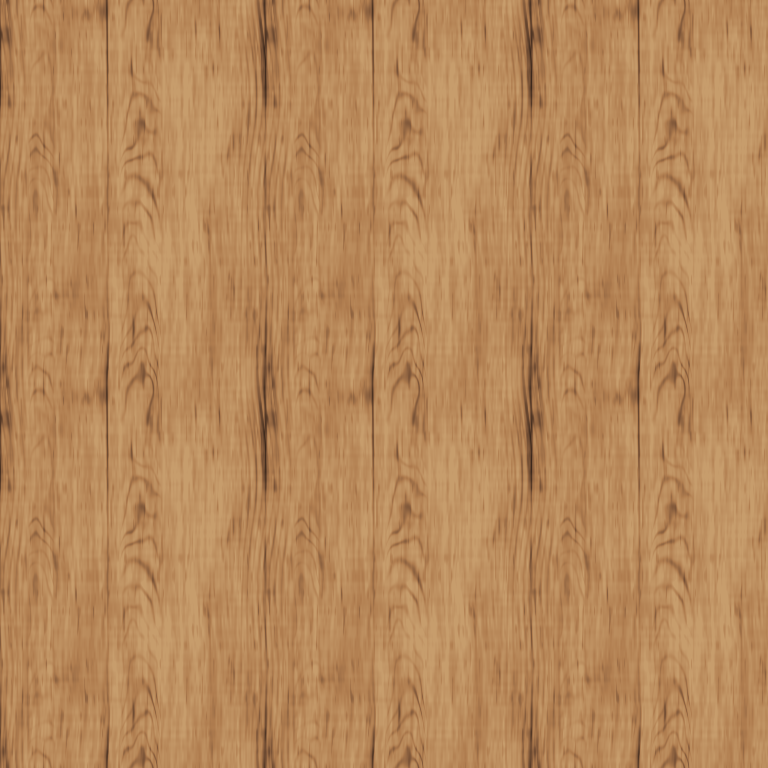
Write a WebGL 2 fragment shader that draws this texture.

```glsl
#version 300 es
precision highp float;

uniform vec2 u_resolution;
out vec4 outColor;

const float TAU = 6.2831853;
const vec2 REPEATS = vec2(2.89, 2.0);
const vec3 INK  = vec3(0.17, 0.11, 0.08);
const vec3 DEEP = vec3(0.51, 0.35, 0.23);
const vec3 TAN  = vec3(0.69, 0.49, 0.31);
const vec3 PALE = vec3(0.78, 0.615, 0.425);
const float BASE_TONE = 0.77;
const float FIBRE = 0.36;
const float CLOUD = 0.2;
const float STRAIGHT_LINES = 46.0;
const float ARCH_COUNT = 13.0;
const float ARCH_STEEPNESS = 22.0;
const int FLECKS = 18;

// Right edge and tone shift of each board in a tile
const float BOARD_EDGE[5] = float[](0.2, 0.405, 0.61, 0.79, 1.0);
const float BOARD_TONE[5] = float[](0.0, -0.05, 0.02, 0.05, 0.0);

// Soft stains and sharp cracks: centre, then half size
const vec4 STAINS[8] = vec4[](
    vec4(0.555, 0.88, 0.035, 0.06), vec4(0.55, 0.72, 0.035, 0.07),
    vec4(0.33, 0.97, 0.06, 0.025), vec4(0.23, 0.53, 0.025, 0.05),
    vec4(0.385, 0.05, 0.025, 0.11), vec4(0.25, 0.24, 0.05, 0.03),
    vec4(0.02, 0.9, 0.03, 0.19), vec4(0.8, 0.45, 0.03, 0.05));
const vec4 CRACKS[6] = vec4[](
    vec4(0.497, 0.14, 0.005, 0.03), vec4(0.497, 0.83, 0.004, 0.03),
    vec4(0.86, 0.6, 0.005, 0.025), vec4(0.735, 0.92, 0.004, 0.03),
    vec4(0.80, 0.82, 0.004, 0.025), vec4(0.405, 0.9, 0.004, 0.2));

float hash(vec2 p) {
    return fract(sin(dot(p, vec2(127.1, 311.7))) * 43758.5453);
}

// Value noise that wraps at the tile borders
float noise(vec2 t, vec2 cells, float seed) {
    vec2 q = t * cells;
    vec2 i = floor(q);
    vec2 f = fract(q);
    f = f * f * (3.0 - 2.0 * f);
    vec2 a = mod(i, cells) + seed;
    vec2 b = mod(i + 1.0, cells) + seed;
    return mix(mix(hash(a), hash(vec2(b.x, a.y)), f.x),
               mix(hash(vec2(a.x, b.y)), hash(b), f.x), f.y);
}

// Soft ellipse, wrapped around the tile
float spot(vec2 t, vec2 centre, vec2 size) {
    vec2 d = t - centre;
    d = (d - round(d)) / size;
    return exp(-dot(d, d));
}

float ringLine(float phase, float sharpness) {
    return pow(0.5 + 0.5 * cos(TAU * phase), sharpness);
}

// Nested arches along a vertical axis
float arches(vec2 t, float axis, float halfWidth, float seed) {
    float d = t.x - axis + 0.05 * (noise(t, vec2(3.0, 5.0), seed) - 0.5);
    float warp = 0.2 * noise(t, vec2(9.0, 6.0), seed + 3.0)
               + 0.06 * noise(t, vec2(30.0, 16.0), seed + 7.0);
    float phase = ARCH_COUNT * (t.y + ARCH_STEEPNESS * d * d + warp);
    float fade = 1.0 - smoothstep(0.6 * halfWidth, halfWidth, abs(t.x - axis));
    return fade * ringLine(phase, 4.0) * noise(t, vec2(14.0, 11.0), seed + 9.0);
}

void main() {
    vec2 t = fract(gl_FragCoord.xy / u_resolution * REPEATS);
    float wobble = noise(t, vec2(4.0, 7.0), 21.0) - 0.5;
    vec2 bent = t + vec2(0.01 * wobble, 0.0);

    // Fibres, pores and clouds
    float tone = BASE_TONE;
    tone += FIBRE * (noise(bent, vec2(88.0, 8.0), 1.0) - 0.5);
    tone += 0.8 * FIBRE * (noise(bent, vec2(160.0, 34.0), 2.0) - 0.5);
    tone -= 0.3 * smoothstep(0.72, 1.0, noise(bent, vec2(120.0, 22.0), 6.0));
    tone += CLOUD * (noise(t, vec2(9.0, 5.0), 3.0) - 0.5);
    tone += CLOUD * (noise(bent, vec2(30.0, 9.0), 4.0) - 0.5);
    tone += 0.09 * (noise(t, vec2(9.0, 96.0), 5.0) - 0.5);

    // Boards and their joints
    float left = 0.0;
    for (int i = 0; i < 5; i++) {
        float inside = step(left, t.x) * step(t.x, BOARD_EDGE[i]);
        tone += BOARD_TONE[i] * inside;
        left = BOARD_EDGE[i];
        tone -= 0.1 * spot(vec2(t.x, 0.0), vec2(left, 0.0), vec2(0.004, 1.0));
    }
    float wear = noise(t, vec2(4.0, 9.0), 17.0);
    tone -= 0.5 * wear * spot(vec2(bent.x, 0.0), vec2(0.405, 0.0), vec2(0.004, 1.0));

    // Straight grain fanning out beside the tile seam
    float seam = t.x - round(t.x);
    float bend = 0.035 * noise(t, vec2(5.0, 4.0), 11.0) + 0.012 * sin(TAU * t.y);
    float beside = 1.0 - smoothstep(0.09, 0.13, abs(seam));
    float grainDepth = 0.12 + 0.26 * noise(t, vec2(20.0, 6.0), 12.0);
    tone -= grainDepth * beside * ringLine(STRAIGHT_LINES * (seam + bend), 2.5);

    // Arched grain
    tone -= 0.55 * arches(t, 0.155, 0.055, 31.0);
    tone -= 0.65 * arches(t, 0.53, 0.085, 47.0);

    // Dark streaks in the tile seam
    vec2 streaked = t + vec2(0.02 * sin(TAU * t.y) + 0.012 * wobble, 0.0);
    float streak = smoothstep(0.5, 0.85, noise(streaked, vec2(90.0, 4.0), 13.0));
    tone -= 0.85 * streak * spot(t, vec2(0.0, 0.9), vec2(0.04, 0.22));
    tone -= 0.5 * spot(bent, vec2(0.0, 0.9), vec2(0.005, 0.22));
    tone -= 0.5 * wear * spot(vec2(bent.x, 0.0), vec2(0.0), vec2(0.005, 1.0));

    // Stains and cracks
    float mottle = smoothstep(0.3, 0.9, noise(bent, vec2(52.0, 22.0), 15.0));
    for (int i = 0; i < 8; i++)
        tone -= (0.14 + 0.45 * mottle) * spot(t, STAINS[i].xy, STAINS[i].zw);
    for (int i = 0; i < 6; i++)
        tone -= 0.7 * spot(bent, CRACKS[i].xy, CRACKS[i].zw);

    // Scattered flecks
    for (int i = 0; i < FLECKS; i++) {
        float k = float(i);
        vec2 centre = vec2(0.2 + 0.75 * hash(vec2(k, 61.0)), hash(vec2(k, 67.0)));
        vec2 size = vec2(0.004, 0.008 + 0.025 * hash(vec2(k, 71.0)));
        tone -= (0.15 + 0.35 * hash(vec2(k, 73.0))) * spot(bent, centre, size);
    }

    vec3 color = mix(INK, DEEP, clamp(tone + 1.0, 0.0, 1.0));
    color = mix(color, TAN, clamp(tone * 2.0, 0.0, 1.0));
    color = mix(color, PALE, clamp(tone * 2.0 - 1.0, 0.0, 1.0));
    outColor = vec4(color, 1.0);
}
```
